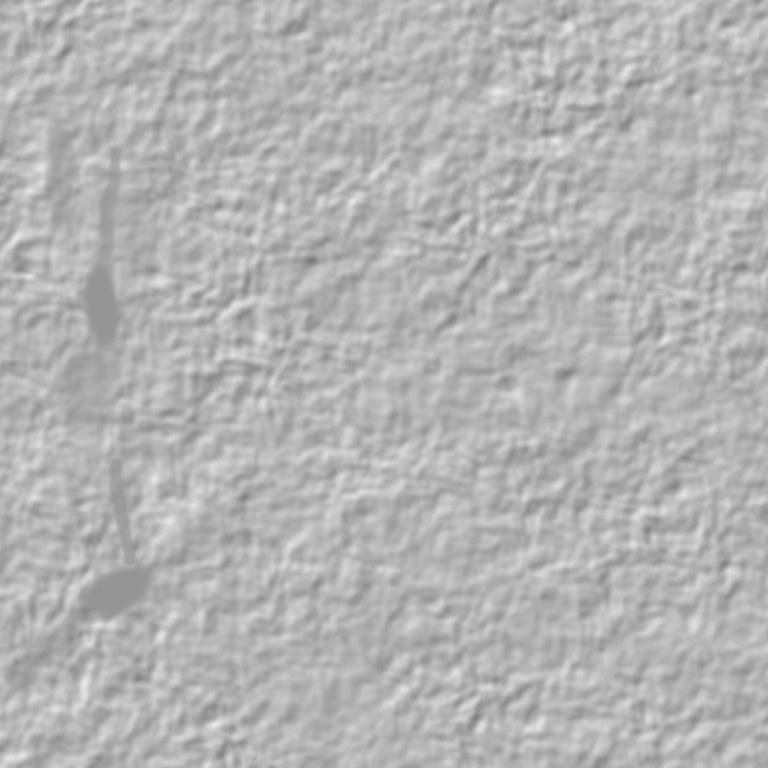
Give the GLSL for this texture, as a Shadertoy shader.

```glsl
const float BASE_TONE = 0.704;
const float RELIEF_CONTRAST = 0.078;
const float WORN_TONE = 0.585;
const vec2 LIGHT_DIR = vec2(-0.64, 0.77);

vec2 hash22(vec2 p) {
    vec3 q = fract(p.xyx * vec3(0.1031, 0.1030, 0.0973));
    q += dot(q, q.yzx + 33.33);
    return fract((q.xx + q.yz) * q.zy);
}

vec2 cellGradient(vec2 cell) {
    float angle = 6.28319 * hash22(cell).x;
    return vec2(cos(angle), sin(angle));
}

float gradientNoise(vec2 p) {
    vec2 i = floor(p), f = fract(p);
    vec2 u = f * f * f * (f * (f * 6.0 - 15.0) + 10.0);
    vec2 e = vec2(1.0, 0.0);
    float a = dot(cellGradient(i), f);
    float b = dot(cellGradient(i + e.xy), f - e.xy);
    float c = dot(cellGradient(i + e.yx), f - e.yx);
    float d = dot(cellGradient(i + e.xx), f - e.xx);
    return mix(mix(a, b, u.x), mix(c, d, u.x), u.y);
}

// One layer of bumps whose slope strength is independent of its frequency
float bumps(vec2 p, float frequency, float slope) {
    return slope / frequency * gradientNoise(p * frequency + frequency * 1.37);
}

// Sparse round dents, at most one per grid cell
float dents(vec2 p, float cells, float chance) {
    vec2 q = p * cells, home = floor(q);
    float depth = 0.0;
    for (int y = -1; y <= 1; y++)
    for (int x = -1; x <= 1; x++) {
        vec2 cell = home + vec2(x, y);
        vec2 pick = hash22(cell + 71.0);
        vec2 offset = q - cell - 0.2 - 0.6 * hash22(cell + 19.0);
        float radius = mix(0.08, 0.17, pick.y);
        depth += step(pick.x, chance) * radius * exp(-dot(offset, offset) / (radius * radius));
    }
    return depth / cells;
}

// Thin wandering folds along the zero lines of a broad noise
float folds(vec2 p, float frequency) {
    float line = gradientNoise(p * frequency + 5.3) / 0.07;
    float presence = smoothstep(0.0, 0.35, gradientNoise(p * frequency * 0.8 + 27.0));
    return presence * exp(-line * line);
}

float plasterHeight(vec2 p) {
    vec2 warp = vec2(gradientNoise(p * 13.0), gradientNoise(p * 13.0 + 40.0));
    vec2 q = p + 0.010 * warp;
    float roughness = 0.95 + 0.8 * gradientNoise(p * 5.0 + 8.0);
    float h = bumps(q, 9.0, 0.22) + bumps(q, 22.0, 0.42);
    h += roughness * (bumps(q, 45.0, 0.85) + bumps(q, 78.0, 0.55));
    h -= 1.6 * dents(q, 13.0, 0.3);
    return h + 0.007 * folds(q, 6.0);
}

float segmentDistance(vec2 p, vec2 a, vec2 b) {
    vec2 pa = p - a, ba = b - a;
    return length(pa - ba * clamp(dot(pa, ba) / dot(ba, ba), 0.0, 1.0));
}

float stroke(vec2 p, vec2 a, vec2 b, float width) {
    return 1.0 - smoothstep(width * 0.3, width, segmentDistance(p, a, b));
}

float softEllipse(vec2 p, vec2 center, vec2 radius, float angle) {
    float c = cos(angle), s = sin(angle);
    vec2 q = mat2(c, -s, s, c) * (p - center);
    return 1.0 - smoothstep(0.65, 1.2, length(q / radius));
}

// Smooth hollows joined by a narrow channel
float wornMask(vec2 p) {
    vec2 q = p + 0.010 * vec2(gradientNoise(p * 17.0), gradientNoise(p * 17.0 + 9.0));
    float m = softEllipse(q, vec2(0.132, 0.605), vec2(0.021, 0.062), 0.0);
    m = max(m, softEllipse(q, vec2(0.152, 0.230), vec2(0.054, 0.028), 0.45));
    m = max(m, 0.50 * softEllipse(q, vec2(0.115, 0.500), vec2(0.040, 0.055), -0.3));
    m = max(m, 0.45 * softEllipse(q, vec2(0.078, 0.775), vec2(0.018, 0.085), 0.05));
    m = max(m, 0.75 * stroke(q, vec2(0.150, 0.400), vec2(0.168, 0.270), 0.012));
    m = max(m, 0.65 * stroke(q, vec2(0.152, 0.800), vec2(0.132, 0.660), 0.012));
    return max(m, 0.55 * stroke(q, vec2(0.110, 0.200), vec2(0.025, 0.120), 0.022));
}

// Raised edges that catch the light
float ridgeMask(vec2 p) {
    vec2 q = p + 0.018 * vec2(gradientNoise(p * 24.0 + 3.0), gradientNoise(p * 24.0 + 14.0));
    float m = stroke(q, vec2(0.015, 0.015), vec2(0.110, 0.110), 0.018);
    m = max(m, stroke(q, vec2(0.480, 0.370), vec2(0.560, 0.450), 0.014));
    m = max(m, stroke(q, vec2(0.190, 0.380), vec2(0.215, 0.310), 0.020));
    return max(m, 0.6 * stroke(q, vec2(0.048, 0.850), vec2(0.045, 0.690), 0.022));
}

void mainImage(out vec4 fragColor, in vec2 fragCoord) {
    vec2 p = fragCoord / iResolution.y;

    // Slant light across the relief
    float reach = 0.0036;
    vec2 probe = reach * LIGHT_DIR;
    float slope = (plasterHeight(p - probe) - plasterHeight(p + probe)) / (2.0 * reach);
    float tone = BASE_TONE + RELIEF_CONTRAST * slope;

    // Broad shading, bright edges and worn hollows
    tone += 0.018 * gradientNoise(p * 4.0 + 60.0);
    tone += 0.065 * ridgeMask(p);
    tone = mix(tone, WORN_TONE, wornMask(p));
    fragColor = vec4(vec3(clamp(tone, 0.45, 0.92)), 1.0);
}
```
